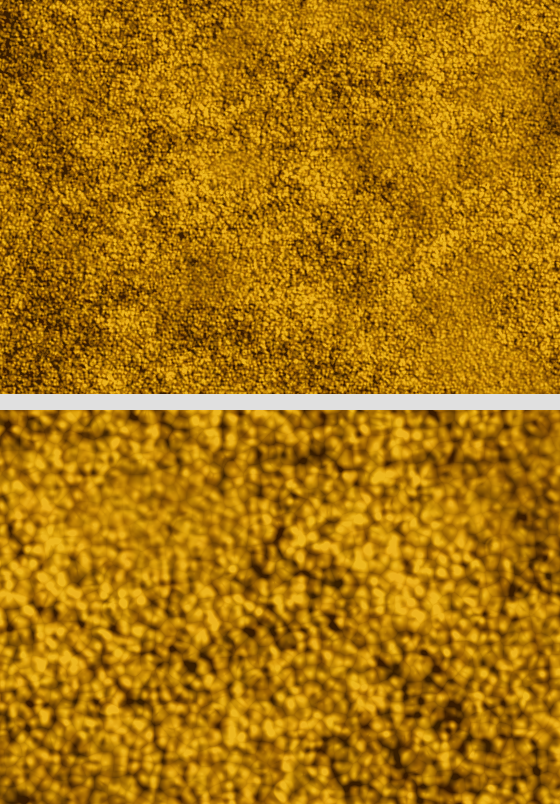
Top: the whole. Bottom: its middle third, enlarged.
A WebGL 2 fragment shader for this texture:

```glsl
#version 300 es
precision highp float;
// Crumbly ochre powder: warped cellular clumps and finer grains form a height
// field, gently lit from the right, with dark gaps, nuggets and soft patches.
// The summed light level picks a colour from a ramp of dark brown to yellow.

uniform vec2 u_resolution;
out vec4 fragColor;

const vec2 LIGHT_STEP = vec2(0.0045, 0.0030);
const vec3 RAMP[7] = vec3[7](
  vec3(0.22, 0.11, 0.00), vec3(0.36, 0.21, 0.01), vec3(0.50, 0.31, 0.01),
  vec3(0.62, 0.40, 0.01), vec3(0.74, 0.51, 0.02), vec3(0.86, 0.62, 0.04),
  vec3(0.93, 0.71, 0.12));

float hash(vec2 p) {
  return fract(sin(dot(p, vec2(127.1, 311.7))) * 43758.5453);
}

vec2 hash2(vec2 p) {
  return vec2(hash(p), hash(p + vec2(37.2, 17.9)));
}

float valueNoise(vec2 p) {
  vec2 cell = floor(p), f = fract(p);
  f = f * f * (3.0 - 2.0 * f);
  float low = mix(hash(cell), hash(cell + vec2(1, 0)), f.x);
  float high = mix(hash(cell + vec2(0, 1)), hash(cell + vec2(1, 1)), f.x);
  return mix(low, high, f.y);
}

// Layered noise centred on zero; turning each layer hides the lattice
float fbm(vec2 p) {
  float sum = 0.0, weight = 0.57;
  for (int i = 0; i < 3; i++) {
    p = mat2(1.6, 1.2, -1.2, 1.6) * p + 7.3;
    sum += weight * (valueNoise(p * 0.5) - 0.5);
    weight *= 0.5;
  }
  return sum;
}

// Distance to the nearest jittered point, in cells
float cellDistance(vec2 p) {
  vec2 cell = floor(p);
  float nearest = 4.0;
  for (int y = -1; y <= 1; y++)
    for (int x = -1; x <= 1; x++) {
      vec2 id = cell + vec2(x, y);
      vec2 d = id + hash2(id) - p;
      nearest = min(nearest, dot(d, d));
    }
  return sqrt(nearest);
}

// Height of the powder, centred near zero; softness flattens the clumps
float powderHeight(vec2 p, float softness) {
  vec2 warp = vec2(valueNoise(p * 90.0), valueNoise(p * 90.0 + 31.0)) - 0.5;
  float clump = 0.42 - cellDistance((p + warp * 0.012) * 42.0);
  float grain = 0.42 - cellDistance((p + warp * 0.004) * 98.0 + 11.0);
  vec2 turned = mat2(0.8, 0.6, -0.6, 0.8) * p;
  float dust = valueNoise(turned * 175.0 + 5.0) - 0.5;
  return clump * mix(2.7, 1.2, softness)
       + grain * mix(3.5, 2.2, softness) + dust * mix(2.9, 2.2, softness);
}

// Light change from sparse rounded nuggets and the shadows beside them
float nuggets(vec2 p, float cells, float share) {
  vec2 q = p * cells, cell = floor(q);
  float tone = 0.0;
  for (int y = -1; y <= 1; y++)
    for (int x = -1; x <= 1; x++) {
      vec2 id = cell + vec2(x, y);
      float present = step(hash(id + 53.0), share);
      float radius = mix(0.10, 0.22, hash(id + 71.0));
      vec2 d = q - id - 0.25 - 0.5 * hash2(id + 19.0);
      d += 0.09 * (vec2(valueNoise(p * 60.0), valueNoise(p * 60.0 + 9.0)) - 0.5);
      float body = 1.0 - smoothstep(radius * 0.75, radius, length(d));
      vec2 s = d + radius * vec2(0.55, 0.1);
      float shade = 1.0 - smoothstep(radius * 0.6, radius * 1.15, length(s));
      float lit = 0.7 + 0.6 * dot(d, vec2(0.8, 0.6)) / radius;
      tone += present * mix(-1.9 * shade, lit, body);
    }
  return tone;
}

void main() {
  vec2 p = gl_FragCoord.xy / u_resolution.y;
  vec2 centred = p - 0.5 * vec2(u_resolution.x / u_resolution.y, 1.0);

  // Flat, softly focused patches, more of them toward the right
  float patchField = fbm(p * vec2(4.0, 6.0) + 3.0) + 0.1 * centred.x;
  float softness = smoothstep(0.08, 0.28, patchField);

  // Grain relief with a little directional light
  float height = powderHeight(p, softness);
  float slope = height - powderHeight(p + LIGHT_STEP, softness);
  float level = 3.38 + height + 0.35 * slope;

  // Clusters, hollows, broad dips, nuggets and darker margins
  level += mix(2.6, 1.0, softness) * fbm(p * 27.0 + 61.0);
  level += 2.4 * fbm(p * 12.0 + 21.0) + 2.4 * fbm(p * 4.0 + 47.0);
  level += nuggets(p, 6.5, 0.10) + 0.7 * nuggets(p + 2.7, 13.0, 0.14);
  level += 0.4 * centred.x + 0.3 - 1.3 * dot(centred, centred);

  // Colour ramp with a slight drift toward orange
  level = clamp(level, 0.0, 5.999);
  int index = int(level);
  vec3 colour = mix(RAMP[index], RAMP[index + 1], fract(level));
  colour.g -= 0.03 * (valueNoise(p * 110.0 + 83.0) - 0.5);
  fragColor = vec4(colour, 1.0);
}
```
